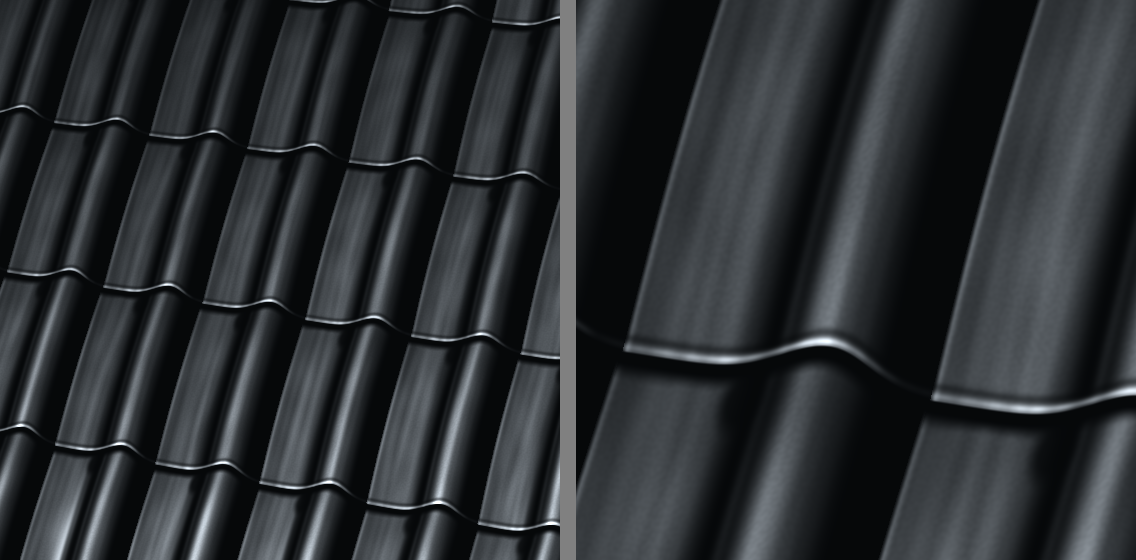
Left, the full canvas; right, a detail of the centre.
Give the GLSL for this texture, as a WebGL 2 fragment shader.

```glsl
#version 300 es
precision highp float;
// Glossy black roof tiles seen at a slant: a perspective map turns the canvas
// into tile columns and rows; each tile is a shaded profile (pan, valley, roll,
// gap) with a curved lip that glints and throws a shadow on the row below.

uniform vec2 u_resolution;
out vec4 outColor;

// Tile space to canvas (y down): one column step, one row step, origin.
const mat3 TILE_TO_CANVAS = mat3(0.1684, 0.0194, -0.0155,
                                -0.0852, 0.2614, -0.0192,
                                 0.2643, 0.2435, 1.0);
const vec3 GAP_COLOR = vec3(0.022, 0.030, 0.036);
const vec3 GLAZE_TINT = vec3(0.96, 1.0, 1.04);
const float ROLL_CENTER = 0.65;
const float LIP_RISE = 0.076;
const float LIP_SPREAD = 0.14;
const float LIP_LINE = 0.008;
const float SHADOW_DEPTH = 0.058;
const float PAN_LIGHT = 0.27;
const float ROLL_LIGHT = 0.22;
const float GLINT_LIGHT = 0.27;
const float EDGE_LIGHT = 0.16;
const float STREAK_AMOUNT = 0.35;
const float TILE_VARIATION = 0.16;

float hash(vec2 p) {
    vec3 q = fract(p.xyx * vec3(0.1031, 0.1030, 0.0973));
    q += dot(q, q.yzx + 33.33);
    return fract((q.x + q.y) * q.z);
}

float cornerSlope(vec2 cell, vec2 offset) {
    float angle = 6.2832 * hash(cell);
    return dot(vec2(cos(angle), sin(angle)), offset);
}

float gradientNoise(vec2 p) {
    vec2 i = floor(p), f = fract(p);
    vec2 w = f * f * f * (f * (f * 6.0 - 15.0) + 10.0);
    vec2 e = vec2(1.0, 0.0);
    float low = mix(cornerSlope(i, f), cornerSlope(i + e, f - e), w.x);
    float high = mix(cornerSlope(i + e.yx, f - e.yx), cornerSlope(i + 1.0, f - 1.0), w.x);
    return mix(low, high, w.y);
}

float bell(float x, float center, float width) {
    float d = (x - center) / width;
    return exp(-d * d);
}

// Brightness across one tile, from its left edge to the black gap.
float tileProfile(float u, float aa, float glintGain) {
    float pan = smoothstep(0.0, 0.012 + aa, u) * (1.0 - smoothstep(0.30, 0.47, u));
    pan *= 0.66 + 0.40 * smoothstep(0.0, 0.26, u);
    float roll = smoothstep(0.50, 0.60, u) * (1.0 - smoothstep(0.63, 0.85, u));
    float glint = bell(u, 0.615, 0.042) * glintGain;
    float edge = bell(u, 0.014, 0.008 + aa);
    float valleyRidge = 0.07 * bell(u, 0.505, 0.018);
    return PAN_LIGHT * pan + ROLL_LIGHT * roll + GLINT_LIGHT * glint
         + EDGE_LIGHT * edge + valleyRidge;
}

void main() {
    vec2 canvas = gl_FragCoord.xy / u_resolution;
    canvas.y = 1.0 - canvas.y;
    vec3 mapped = inverse(TILE_TO_CANVAS) * vec3(canvas, 1.0);
    vec2 tile = mapped.xy / mapped.z;
    vec2 aa = fwidth(tile);

    // Rows end on a lip that arches over the roll.
    float arch = (fract(tile.x) - ROLL_CENTER) / LIP_SPREAD;
    float along = tile.y + LIP_RISE * exp(-0.5 * arch * arch);
    float row = floor(along);
    float v = along - row;

    // Slight shift per row and a soft bow of the side edges.
    float across = tile.x + 0.02 * (hash(vec2(row, 7.0)) - 0.5) + 0.018 * sin(3.1416 * v);
    float column = floor(across);
    float u = across - column;
    float tileRandom = hash(vec2(column, row) + 19.0);

    // Sky light grows down the roof; the glaze carries long faint streaks.
    float light = 0.56 + 0.68 * canvas.y + 0.16 * canvas.x;
    light *= 1.0 + TILE_VARIATION * (tileRandom - 0.5);
    float streak = gradientNoise(vec2(across * 17.0, along * 1.3 + tileRandom * 9.0));
    float mottle = gradientNoise(vec2(across * 7.0, along * 5.0));
    float grain = gradientNoise(vec2(across * 60.0, along * 90.0));
    float luma = tileProfile(u, aa.x, 0.35 + 0.85 * canvas.y) * light;
    luma *= 1.0 + STREAK_AMOUNT * streak + 0.18 * mottle + 0.07 * grain;

    // Wet glare on the lowest tiles, strongest at the left.
    float glareZone = smoothstep(0.76, 0.98, canvas.y) * (1.0 - 0.75 * smoothstep(0.05, 0.7, canvas.x));
    luma += glareZone * bell(u, 0.36 + 0.03 * streak, 0.055) * (0.38 + 0.35 * streak);

    // Shadow under the lip above, with a dark notch beside the valley.
    luma *= smoothstep(0.018, SHADOW_DEPTH + 0.012 * mottle, v) * mix(0.78, 1.0, smoothstep(0.0, 0.4, v));
    float notch = length((vec2(u, v) - vec2(0.43, 0.08)) / vec2(0.07, 0.07));
    luma *= mix(0.2, 1.0, smoothstep(0.45, 1.25, notch));

    // Lip: a dark crease, then a thin bright rim.
    luma *= 1.0 - 0.45 * bell(v, 0.968, 0.010);
    float rimGain = 0.20 + 0.30 * bell(u, 0.36, 0.16) + 0.36 * bell(u, 0.62, 0.09);
    rimGain *= 1.0 - 0.85 * smoothstep(0.74, 0.92, u);
    luma += rimGain * (0.8 + 0.3 * canvas.y + 0.5 * streak) * bell(v, 0.987, LIP_LINE);
    luma *= 1.0 - smoothstep(1.0 - max(aa.y, 0.006), 1.0, v);

    outColor = vec4(GAP_COLOR + GLAZE_TINT * max(luma, 0.0), 1.0);
}
```
